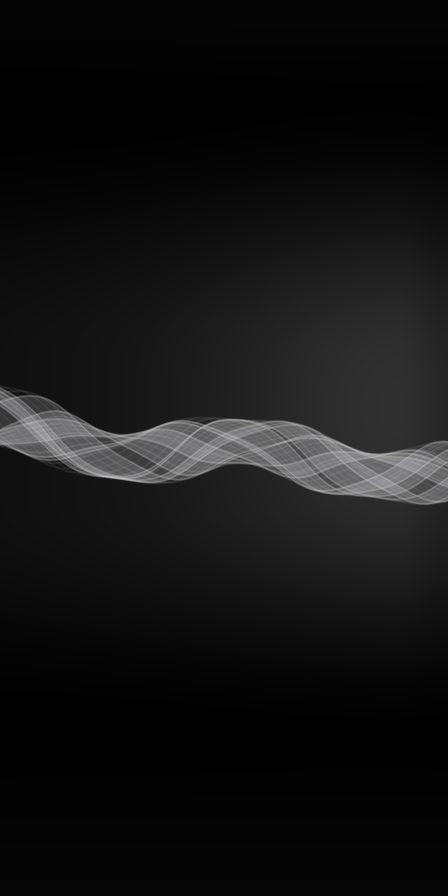
Reproduce this background procedurally as a WebGL 1 fragment shader.

```glsl
precision highp float;
// Translucent silver ribbons braided across a dark studio backdrop.
// Each ribbon is a veil of sine strands that twist inside a shared wavy
// envelope; the backdrop is a soft vertical band with a glow on the right.

uniform vec2 u_resolution;

// Height of the braid's middle line.
float braidCenter(float x) {
  return 0.518 - 0.045 * x + (0.018 - 0.008 * x) * cos(11.0 * (x - 0.56));
}

// Half the thickness of the braid, wider at the left end.
float braidHalfWidth(float x) {
  return 0.029 + 0.005 * cos(22.0 * (x - 0.4)) + 0.009 * exp(-12.0 * x);
}

// Offset of one strand, from -1 to 1 across the braid.
float strandOffset(float x, float frequency, float phase) {
  float turn = frequency * (x - 0.56) + phase;
  return sin(turn + 0.25 * sin(5.0 * x + 2.0 * phase));
}

vec3 backdrop(vec2 uv) {
  float band = smoothstep(0.18, 0.44, uv.y) * (1.0 - smoothstep(0.6, 0.88, uv.y));
  vec2 toGlow = (uv - vec2(0.87, 0.545)) * vec2(0.5, 1.0);
  float light = band * (0.06 + 0.055 * uv.x);
  light += 0.08 * exp(-24.0 * dot(toGlow, toGlow));
  light *= 1.0 - 0.2 * smoothstep(0.88, 1.0, uv.x);
  // Faint lift at the far ends
  light += 0.02 * smoothstep(0.88, 1.0, uv.y);
  light += 0.022 * (1.0 - smoothstep(0.0, 0.2, uv.y));
  return vec3(light);
}

void main() {
  vec2 uv = gl_FragCoord.xy / u_resolution;
  float pixel = 1.0 / u_resolution.y;
  vec3 color = backdrop(uv);
  vec3 silver = vec3(0.76, 0.76, 0.775);

  float center = braidCenter(uv.x);
  float halfWidth = braidHalfWidth(uv.x);
  float height = uv.y - center;

  for (int i = 0; i < 5; i++) {
    float id = float(i);
    float frequency = 9.5 + 0.9 * sin(2.0 * id);
    float phase = 3.14 + 1.2566 * id;
    float twist = 1.45 + 0.3 * cos(3.0 * id);

    // Veil between the ribbon's two edges
    float edgeA = halfWidth * strandOffset(uv.x, frequency, phase);
    float edgeB = halfWidth * strandOffset(uv.x, frequency, phase + twist);
    float low = min(edgeA, edgeB);
    float high = max(edgeA, edgeB);
    float veil = smoothstep(low - pixel, low + pixel, height)
               * (1.0 - smoothstep(high - pixel, high + pixel, height));
    color = mix(color, silver, 0.22 * veil);

    // Fine threads, brightest along the two edges
    for (int j = 0; j < 7; j++) {
      float across = float(j) / 6.0;
      float thread = halfWidth * strandOffset(uv.x, frequency, phase + twist * across);
      float line = 1.0 - smoothstep(0.0, 0.0009 + pixel, abs(height - thread));
      float edge = pow(abs(2.0 * across - 1.0), 4.0);
      color = mix(color, vec3(0.86), line * (0.07 + 0.24 * edge));
    }
  }

  gl_FragColor = vec4(color, 1.0);
}
```
